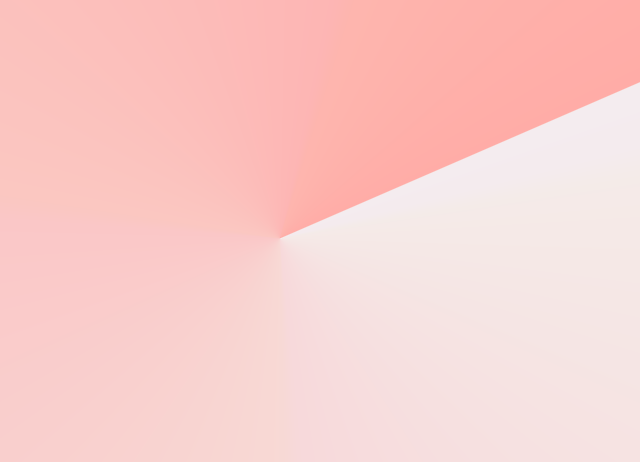
Write a Shadertoy shader that draws this background.

```glsl
#define CENTER vec2(0.4375, 0.484)
#define SEAM_ANGLE 0.4095
#define PALE vec3(0.957, 0.928, 0.931)
#define CORAL vec3(1.0, 0.675, 0.655)
#define TINT vec3(0.0, -0.002, 0.010)
#define TINT_PERIOD 0.275
#define TINT_START 0.04

const float TAU = 6.2831853;

// Clockwise turn from the seam, 0 to 1, with the seam edge smoothed
float sweep(vec2 p, float pixel) {
    vec2 seamDir = vec2(cos(SEAM_ANGLE), sin(SEAM_ANGLE));
    float along = dot(p, seamDir);
    float side = dot(p, vec2(-seamDir.y, seamDir.x));
    float turn = fract(atan(-side, along) / TAU);
    float nearSeam = step(0.0, along) * step(abs(side), pixel);
    return mix(turn, smoothstep(-pixel, pixel, side), nearSeam);
}

// Slow rise from peach to pink with a soft return
float tintBand(float turn) {
    float phase = fract((turn - TINT_START) / TINT_PERIOD);
    float wave = phase * (1.0 - smoothstep(0.94, 1.0, phase));
    return 2.0 * wave - 1.0;
}

void mainImage(out vec4 fragColor, in vec2 fragCoord) {
    vec2 p = (fragCoord - CENTER * iResolution.xy) / iResolution.y;
    float turn = sweep(p, 0.75 / iResolution.y);

    // Conic blend with faint hue bands
    vec3 color = mix(PALE, CORAL, turn);
    color += TINT * tintBand(turn);
    fragColor = vec4(clamp(color, 0.0, 1.0), 1.0);
}
```
